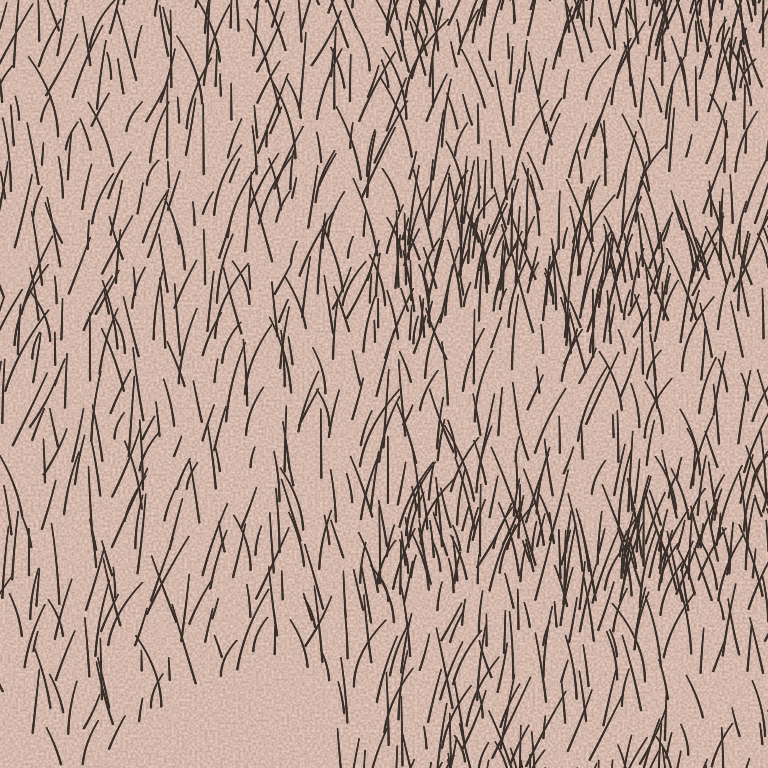
This pattern is drawn by a Shadertoy shader. Its source:

```glsl
const vec3 PAPER = vec3(0.835, 0.725, 0.675);
const vec3 INK = vec3(0.225, 0.185, 0.165);
const float GRAIN_SCALE = 300.0;
const float GRAIN_AMOUNT = 0.14;
const float CELL = 0.034;               // spacing of the roots
const float MIN_HEIGHT = 0.025;
const float MAX_HEIGHT = 0.105;
const float ROOT_RADIUS = 0.0016;       // half width of a blade
const float TIP_RADIUS = 0.0011;
const float LEFT_SLOPE = -0.42;
const float RIGHT_SLOPE = 0.55;
const float COVER = 0.9;                // share of cells with a blade
const float THICKET_PERIOD = 0.34;
const float THICKET_HEIGHT = 0.62;
const int LAYERS = 3;
const float TAU = 6.2831853;

vec3 hash3(vec3 v) {
    uvec3 u = uvec3(ivec3(v)) * 1664525u + 1013904223u;
    u.x += u.y * u.z; u.y += u.z * u.x; u.z += u.x * u.y;
    u ^= u >> 16u;
    u.x += u.y * u.z; u.y += u.z * u.x; u.z += u.x * u.y;
    return vec3(u) / 4294967296.0;
}

float cornerSlope(vec2 corner, vec2 offset) {
    float angle = TAU * hash3(vec3(corner, 91.0)).x;
    return dot(vec2(cos(angle), sin(angle)), offset);
}

float gradientNoise(vec2 p) {
    vec2 i = floor(p), f = p - i;
    vec2 w = f * f * f * (f * (f * 6.0 - 15.0) + 10.0);
    vec2 e = vec2(1.0, 0.0);
    float low = mix(cornerSlope(i, f), cornerSlope(i + e.xy, f - e.xy), w.x);
    float high = mix(cornerSlope(i + e.yx, f - e.yx), cornerSlope(i + e.xx, f - e.xx), w.x);
    return mix(low, high, w.y);
}

// Chance of extra blades: ragged bands on the right
float thicket(vec2 p) {
    float band = 0.5 + 0.5 * cos(TAU * (p.y - THICKET_HEIGHT) / THICKET_PERIOD);
    float ragged = band + 0.9 * gradientNoise(p * 6.0);
    return smoothstep(0.55, 0.95, ragged) * smoothstep(0.42, 0.56, p.x);
}

// Chance of a blade: bare ground at the lower left
float meadow(vec2 p) {
    float edge = 0.07 * (1.0 - smoothstep(0.42, 0.49, p.x));
    edge += edge * 0.9 * sin(TAU * (p.x * 2.2 - 0.5));
    return COVER * smoothstep(edge - 0.01, edge + 0.01, p.y + 0.01);
}

// Coverage of one curved, tapering blade that rises from its root
float blade(vec2 p, float height, float slope, float bow, float pixel) {
    float t = clamp(p.y / height, 0.0, 1.0);
    float curve = slope * height * t * mix(1.0, t, bow);
    float tilt = slope * (1.0 - bow + 2.0 * bow * t);
    float across = (p.x - curve) * inversesqrt(1.0 + tilt * tilt);
    float d = length(vec2(across, p.y - t * height));
    float radius = mix(ROOT_RADIUS, TIP_RADIUS, t);
    return 1.0 - smoothstep(radius - 0.5 * pixel, radius + 0.5 * pixel, d);
}

float grass(vec2 p, float pixel) {
    vec2 home = floor(p / CELL);
    float ink = 0.0;
    for (int y = -4; y <= 0; y++)
    for (int x = -2; x <= 2; x++) {
        vec2 cell = home + vec2(x, y);
        vec2 middle = (cell + 0.5) * CELL;
        float extra = thicket(middle);
        float base = meadow(middle);
        for (int layer = 0; layer < LAYERS; layer++) {
            float chance = layer == 0 ? base : extra;
            vec3 place = hash3(vec3(cell, float(layer) * 2.0 + 3.0));
            if (place.z >= chance) continue;
            vec3 shape = hash3(vec3(cell, float(layer) * 2.0 + 4.0));
            vec2 root = (cell + mix(vec2(0.05), vec2(0.95), place.xy)) * CELL;
            float height = mix(MIN_HEIGHT, MAX_HEIGHT, shape.x);
            float slope = mix(LEFT_SLOPE, RIGHT_SLOPE, shape.y);
            float bow = mix(-0.3, 1.0, shape.z);
            ink = max(ink, blade(p - root, height, slope, bow, pixel));
        }
    }
    return ink;
}

void mainImage(out vec4 fragColor, in vec2 fragCoord) {
    vec2 p = fragCoord / iResolution.y;
    float grain = GRAIN_AMOUNT * gradientNoise(p * GRAIN_SCALE);
    vec3 colour = mix(PAPER + grain, INK + 0.3 * grain, grass(p, 1.0 / iResolution.y));
    fragColor = vec4(colour, 1.0);
}
```
